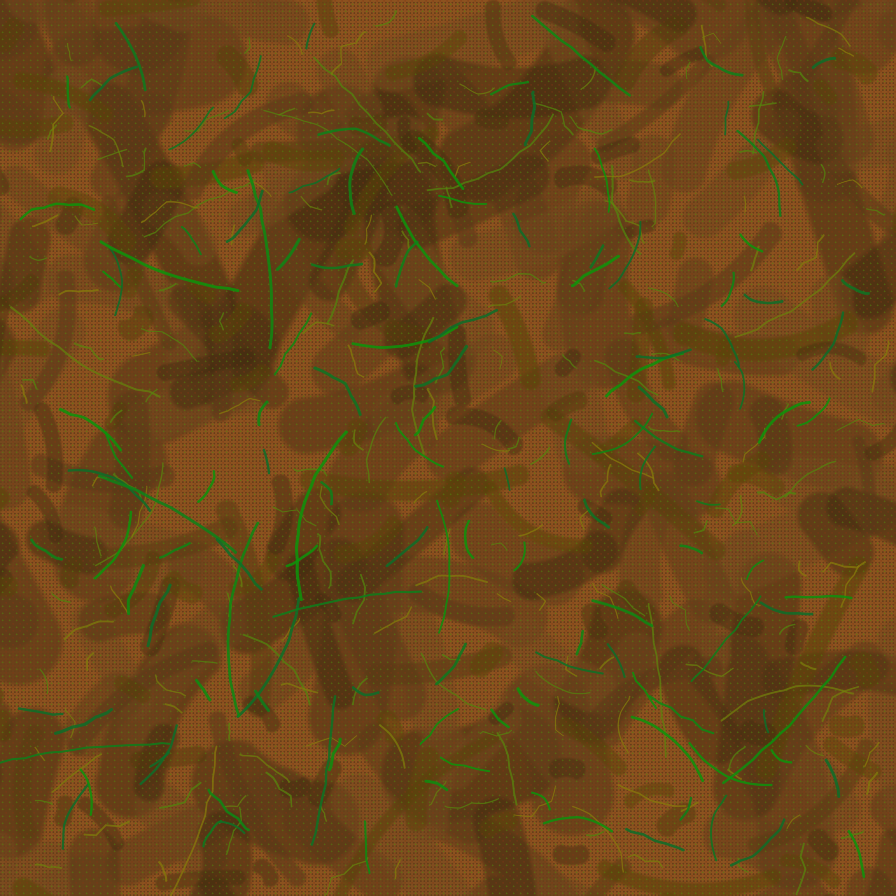
This texture is drawn by a WebGL 1 fragment shader. Its source:

```glsl
precision highp float;
// Forest floor: overlapping translucent brown strokes under fine green and yellow stems.
uniform vec2 u_resolution;

const float TAU = 6.2831853;

float hash1(float n) {
  n = fract(n * 0.1031);
  n *= n + 33.33;
  return fract(n * (n + n));
}

vec4 hash4(vec2 cell, float seed) {
  vec4 p = fract(vec4(cell.xyx, seed) * vec4(0.1031, 0.1030, 0.0973, 0.1099));
  p += dot(p, p.wzxy + 33.33);
  return fract((p.xxyz + p.yzzw) * p.zywx);
}

// Piecewise linear noise: gives stems their small sharp bends
float kinks(float t, float seed) {
  float knot = floor(t);
  return mix(hash1(knot + seed), hash1(knot + 1.0 + seed), t - knot) - 0.5;
}

// Distance to a bent, kinked line lying along x
float bentLine(vec2 p, float halfLength, float bend, float kink, float seed) {
  float x = clamp(p.x, -halfLength, halfLength);
  float curve = bend * x * x / halfLength;
  float slope = 2.0 * bend * x / halfLength;
  curve += kink * kinks(x / 0.014 + 40.0, seed);
  return length(vec2(p.x - x, (p.y - curve) / sqrt(1.0 + slope * slope)));
}

// Lays one jittered stroke per grid cell over the ground colour.
// reach: shortest and longest half length, in cells
vec3 strokes(vec3 ground, vec2 uv, float cells, float seed, vec2 reach, float radius,
             float soft, float bend, float kink, float margin, float share,
             float opacity, vec3 colourA, vec3 colourB) {
  vec2 home = floor(uv * cells);
  for (int j = -1; j <= 1; j++) {
    for (int i = -1; i <= 1; i++) {
      vec2 cell = home + vec2(float(i), float(j));
      vec4 place = hash4(cell + 17.0, seed);
      vec4 look = hash4(cell + 71.0, seed + 5.3);
      vec2 centre = (cell + place.xy) / cells;
      vec2 inset = min(centre, 1.0 - centre);
      float present = step(look.x, share) * step(margin, min(inset.x, inset.y));
      float angle = place.z * TAU;
      float c = cos(angle);
      float s = sin(angle);
      vec2 local = mat2(c, -s, s, c) * (uv - centre);
      float halfLength = mix(reach.x, reach.y, place.w * place.w) / cells;
      float width = radius * mix(0.7, 1.25, look.y);
      float d = bentLine(local, halfLength, bend * (look.z * 2.0 - 1.0), kink, look.w * 90.0);
      float cover = 1.0 - smoothstep(width - soft, width + soft, d);
      vec3 colour = mix(colourA, colourB, smoothstep(0.2, 0.8, look.w));
      ground = mix(ground, colour, cover * present * opacity);
    }
  }
  return ground;
}

// Regular grid of small dots; offset and radius are in grid periods
float dots(vec2 uv, float count, vec2 offset, float radius, float pixel) {
  float d = length(fract(uv * count - offset + 0.5) - 0.5);
  float blur = 0.5 * pixel * count;
  return 1.0 - smoothstep(radius - blur, radius + blur, d);
}

void main() {
  vec2 uv = gl_FragCoord.xy / u_resolution;
  float pixel = 1.0 / min(u_resolution.x, u_resolution.y);

  vec3 amber = vec3(0.55, 0.32, 0.12);
  vec3 tan1 = vec3(0.46, 0.29, 0.12);
  vec3 umber = vec3(0.35, 0.22, 0.09);
  vec3 dark = vec3(0.26, 0.17, 0.06);
  vec3 olive = vec3(0.35, 0.26, 0.03);
  vec3 green = vec3(0.05, 0.58, 0.04);
  vec3 teal = vec3(0.05, 0.43, 0.16);
  vec3 lime = vec3(0.32, 0.52, 0.05);
  vec3 yellow = vec3(0.53, 0.48, 0.04);

  // Broad strokes down to narrow twigs
  vec3 col = amber;
  col = strokes(col, uv, 5.0, 1.0, vec2(0.25, 0.75), 0.042, 0.005, 0.2, 0.0, -1.0, 1.0, 0.60, umber, dark);
  col = strokes(col, uv, 7.0, 2.0, vec2(0.25, 0.80), 0.029, 0.004, 0.2, 0.0, -1.0, 1.0, 0.55, tan1, umber);
  col = strokes(col, uv, 8.0, 3.0, vec2(0.20, 0.75), 0.023, 0.004, 0.2, 0.0, -1.0, 0.8, 0.55, dark, tan1);
  col = strokes(col, uv, 6.0, 4.0, vec2(0.30, 0.80), 0.010, 0.003, 0.3, 0.0, -1.0, 0.9, 0.60, olive, umber);
  col = strokes(col, uv, 12.0, 5.0, vec2(0.10, 0.60), 0.010, 0.002, 0.3, 0.0, -1.0, 0.65, 0.50, dark, olive);

  // Woven grain: dark dots on bright ground, sparse green and red ones everywhere
  float bright = smoothstep(0.36, 0.52, col.r);
  col = mix(col, umber, 0.75 * bright * dots(uv, 256.0, vec2(0.25), 0.25, pixel));
  col = mix(col, lime, 0.55 * dots(uv, 128.0, vec2(0.375), 0.125, pixel));
  col = mix(col, vec3(0.52, 0.20, 0.08), 0.4 * dots(uv, 128.0, vec2(0.875), 0.125, pixel));

  // Thin yellow stems, then stronger green ones
  float soft = 0.6 * pixel;
  col = strokes(col, uv, 7.0, 6.0, vec2(0.20, 0.75), 0.0009, soft, 0.3, 0.004, 0.03, 0.7, 0.75, lime, yellow);
  col = strokes(col, uv, 14.0, 7.0, vec2(0.12, 0.45), 0.0009, soft, 0.3, 0.012, 0.02, 0.9, 0.75, lime, yellow);
  col = strokes(col, uv, 7.0, 8.0, vec2(0.25, 0.80), 0.0014, soft, 0.3, 0.002, 0.05, 0.9, 0.85, green, teal);
  col = strokes(col, uv, 12.0, 9.0, vec2(0.15, 0.50), 0.0014, soft, 0.3, 0.004, 0.04, 0.8, 0.85, green, teal);

  gl_FragColor = vec4(col, 1.0);
}
```
